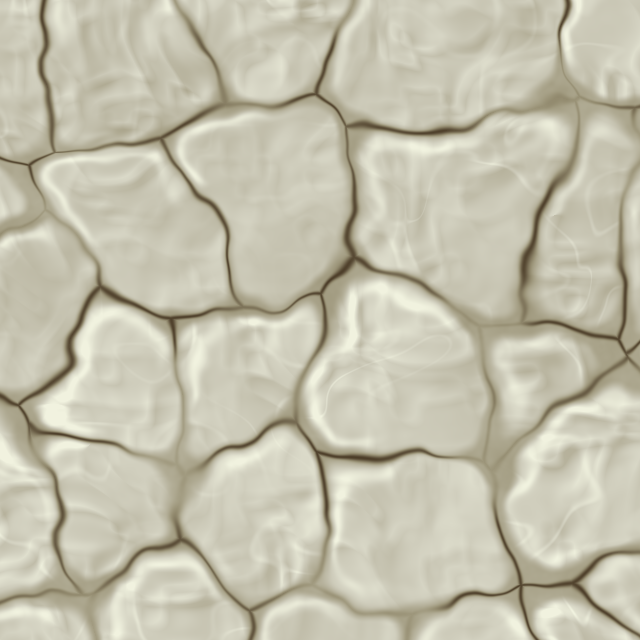
Give the GLSL for this texture, as a three.js fragment shader.

```glsl
// Pale flagstones with rounded corners, tan mortar pockets and thin dark seams.
// A weighted, warped Voronoi diagram shapes the stones; ridged noise lit from
// the upper left crumples their faces, and one tone ramp colours everything.

#define STONES 4.2          // cells across the canvas
#define SIZE_SPREAD 0.32    // difference in stone size
#define WARP 0.13           // waviness of the seams, in cells
#define MORTAR_WIDTH 0.058  // soft shade beside seams, in cells
#define SEAM_WIDTH 0.017    // dark core of seams, in cells
#define STONE_TONE 0.800
#define MORTAR_TONE 0.655
#define RELIEF 0.13         // contrast of the crumpled faces
#define RIM_LIGHT 0.115     // brightness of the chipped rims
#define LIGHT_DIR vec2(-0.75, 0.66)

varying vec2 vUv;

vec3 hash3(vec2 p) {
  vec3 q = vec3(dot(p, vec2(127.1, 311.7)), dot(p, vec2(269.5, 183.3)),
                dot(p, vec2(419.2, 371.9)));
  return fract(sin(q) * 43758.545);
}

float noise(vec2 p) {
  vec2 i = floor(p), f = fract(p);
  f = f * f * f * (f * (f * 6.0 - 15.0) + 10.0);
  vec2 e = vec2(0.0, 1.0);
  return mix(mix(hash3(i).x, hash3(i + e.yx).x, f.x),
             mix(hash3(i + e.xy).x, hash3(i + e.yy).x, f.x), f.y);
}

float fbm(vec2 p) {
  float sum = 0.0, gain = 0.5;
  for (int i = 0; i < 4; i++) {
    sum += gain * noise(p);
    p = mat2(1.6, 1.2, -1.2, 1.6) * p + 7.3;
    gain *= 0.5;
  }
  return sum / 0.9375;
}

vec2 noise2(vec2 p) {
  return vec2(noise(p), noise(p + 31.7)) - 0.5;
}

// Crumpled face: soft creased ridges over broad swells
float faceHeight(vec2 p) {
  p += 0.9 * noise2(p * 0.8);
  float ridge = 1.0 - abs(2.0 * noise(p * 1.5) - 1.0);
  float crease = 1.0 - abs(2.0 * noise(p * 3.1 + 5.0) - 1.0);
  return 0.5 * ridge + 0.3 * crease + 0.5 * noise(p * 0.8 + 11.0);
}

// Offset from p to the site of a cell, with its weight in z
vec3 site(vec2 cell, vec2 p) {
  vec3 h = hash3(cell);
  return vec3(cell + 0.08 + 0.84 * h.xy - p, SIZE_SPREAD * h.z);
}

// Finds the owning stone; returns (straight, rounded) distance to its edge
vec2 stoneEdge(vec2 p, out vec2 id, out vec2 toCentre) {
  vec2 base = floor(p);
  vec3 own = vec3(0.0);
  float best = 1e5;
  for (int y = -2; y <= 2; y++)
    for (int x = -2; x <= 2; x++) {
      vec2 cell = base + vec2(x, y);
      vec3 s = site(cell, p);
      float power = dot(s.xy, s.xy) - s.z;
      if (power < best) { best = power; own = s; id = cell; }
    }
  float nearest = 1e5, sum = 0.0;
  float sharpness = mix(8.0, 19.0, hash3(id + 3.7).x);
  for (int y = -2; y <= 2; y++)
    for (int x = -2; x <= 2; x++) {
      vec2 cell = base + vec2(x, y);
      if (distance(cell, id) < 0.5) continue;
      vec3 s = site(cell, p);
      float d = (dot(s.xy, s.xy) - s.z - best) / (2.0 * length(s.xy - own.xy));
      nearest = min(nearest, d);
      sum += exp(-sharpness * d);
    }
  toCentre = own.xy;
  return vec2(nearest, -log(sum) / sharpness);
}

// Pale cream through tan to dark umber, indexed by the red value
vec3 toneColour(float t) {
  float yellowing = mix(0.14, 0.07, smoothstep(0.56, 0.86, t));
  return max(vec3(t, t - 0.1 * (0.89 - t), t - yellowing), 0.0);
}

void main() {
  vec2 p = vUv * STONES + 2.6;
  vec2 warped = p + 2.0 * WARP * noise2(p * 1.7) + 0.65 * WARP * noise2(p * 5.5);
  vec2 id, toCentre;
  vec2 edge = stoneEdge(warped, id, toCentre);
  vec3 rnd = hash3(id + 9.1);

  // Stone face
  vec2 q = p * 2.3 + rnd.xy * 40.0;
  float slope = faceHeight(q) - faceHeight(q + 0.17 * LIGHT_DIR);
  float rough = mix(0.45, 1.15, smoothstep(0.3, 0.7, noise(q * 0.6 + 20.0)));
  float tone = STONE_TONE + 0.035 * (rnd.z - 0.5) + 0.11 * (fbm(q * 0.8) - 0.5);
  tone += RELIEF * rough * clamp(slope * 1.6, -0.6, 0.8);
  float streak = abs(noise(q * 1.3 + 2.0 * noise2(q * 0.9)) - 0.5);
  tone += 0.06 * rough * (1.0 - smoothstep(0.0, 0.09, streak)) * noise(q * 1.1 + 8.0);

  // Chipped rim, brightest towards the light
  float facing = dot(normalize(-toCentre), LIGHT_DIR) + 1.6 * (noise(q * 1.4) - 0.5);
  float rimAt = edge.y - 0.085 - 0.06 * (noise(q * 2.2 + 4.0) - 0.5);
  tone += RIM_LIGHT * exp(-rimAt * rimAt / 0.0016) * smoothstep(-0.1, 0.8, facing);
  tone = min(tone, 0.945);

  // Mortar pockets and the soft shade beside each seam
  float wear = noise(p * 2.4 + 50.0);
  float mortar = 1.0 - smoothstep(-0.012, MORTAR_WIDTH * (0.7 + 0.7 * wear), edge.y);
  float mortarTone = MORTAR_TONE + 0.13 * (fbm(p * 4.0) - 0.5);
  tone = mix(tone, mortarTone, mortar * 0.92);

  // Dark seams that swell, thin out and fade
  float width = SEAM_WIDTH * mix(0.6, 1.5, noise(p * 3.3 + 70.0));
  float depth = mix(0.05, 0.34, smoothstep(0.2, 0.75, noise(p * 1.9 + 90.0)));
  tone -= depth * exp(-edge.x * edge.x / (width * width));

  gl_FragColor = vec4(toneColour(tone), 1.0);
}
```
